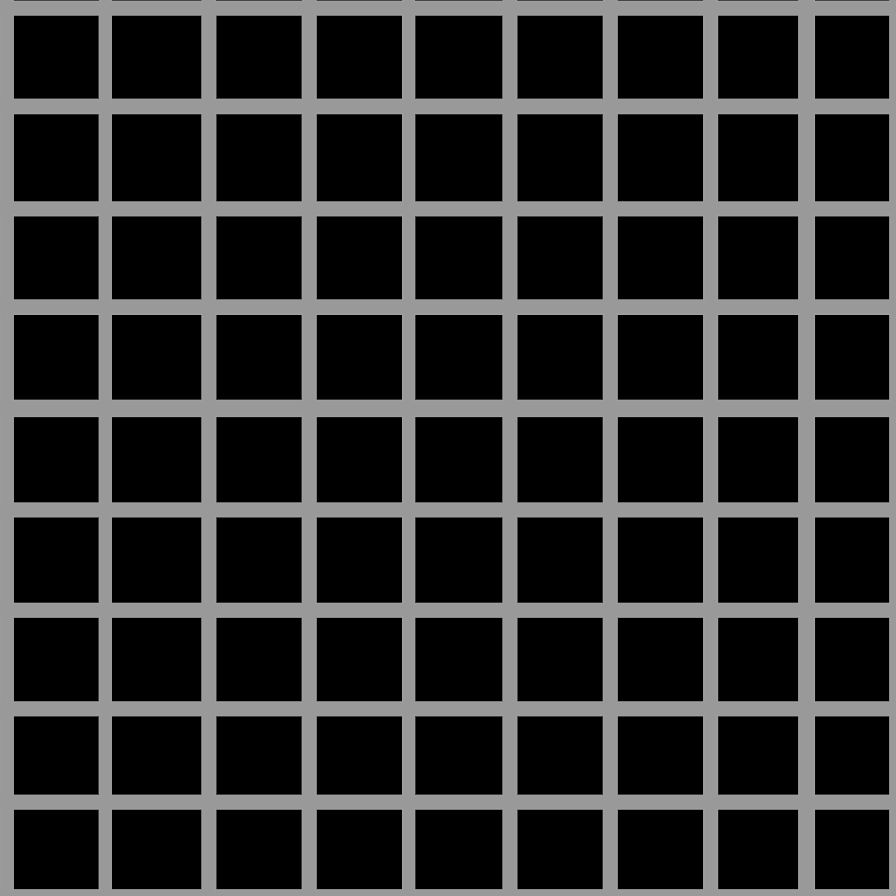
This pattern is drawn by a WebGL 2 fragment shader. Its source:

```glsl
#version 300 es
precision highp float;

#define BARS 10
#define PITCH 0.112
#define FIRST_BAR 0.0091
#define HALF_WIDTH 0.00846
#define RIM_WIDTH 0.0028
#define RIM_GAIN 0.03
#define TILE_COLOR vec3(0.0)
#define BAR_COLOR vec3(0.6)

uniform vec2 u_resolution;
out vec4 fragColor;

// Uneven spacing per bar, in thousandths of the canvas:
// shift of column and row bars, then their extra half width
const vec4 UNEVEN[BARS] = vec4[BARS](
    vec4(-2.0, 0.0, 0.0, 0.0),
    vec4(-3.6, -2.3, -1.0, 0.3),
    vec4(0.0),
    vec4(0.0, -2.3, 0.0, 0.3),
    vec4(-1.0, -1.3, -1.0, 1.3),
    vec4(0.0),
    vec4(0.0),
    vec4(0.0, -2.0, 0.0, 0.0),
    vec4(-4.9, -9.8, 1.0, 0.0),
    vec4(-16.3, -16.3, 0.0, 0.0));

// Signed distance to the nearest bar, negative inside
float latticeDistance(vec2 p) {
    float nearest = 1.0;
    for (int i = 0; i < BARS; i++) {
        vec4 uneven = UNEVEN[i] * 0.001;
        vec2 center = FIRST_BAR + PITCH * float(i) + uneven.xy;
        vec2 d = abs(p - center) - (HALF_WIDTH + uneven.zw);
        nearest = min(nearest, min(d.x, d.y));
    }
    return nearest;
}

void main() {
    vec2 uv = gl_FragCoord.xy / u_resolution;
    float pixel = 1.0 / min(u_resolution.x, u_resolution.y);

    // Rows are counted from the top edge
    float d = latticeDistance(vec2(uv.x, 1.0 - uv.y));
    float coverage = clamp(0.5 - d / pixel, 0.0, 1.0);

    // Faint light rim along the bar edges
    float rim = RIM_GAIN * smoothstep(-RIM_WIDTH, 0.0, d);
    vec3 color = mix(TILE_COLOR, BAR_COLOR + rim, coverage);
    fragColor = vec4(color, 1.0);
}
```
